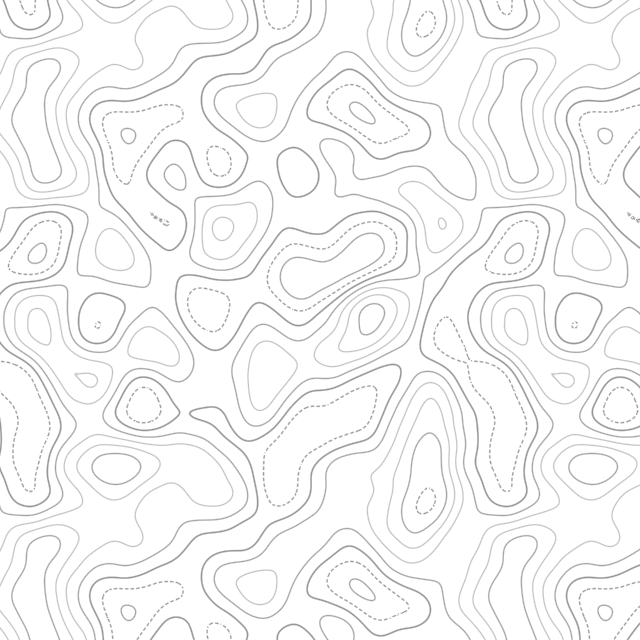
Give the GLSL for this pattern, as a Shadertoy shader.

```glsl
// Topographic contour lines on white: a seamless height field of lattice noise
// is sliced at even heights, and each height is stroked with its own pen
// (thick, medium, thin or dashed). Line widths come from height / slope.

const float TILE_SIZE      = 0.745;   // repeat length, in canvas units
const float TILE_CELLS     = 6.0;     // noise cells per repeat
const float NODE_HEIGHT    = 0.35;    // random height added at lattice nodes
const float WIGGLE         = 0.09;    // strength of the finer octave
const float LEVEL_STEP     = 0.165;   // height between two contours
const float MIN_SLOPE      = 1.0;     // keeps flat spots from filling in
const float EDGE_SOFTNESS  = 1.25;    // edge blur, in pixels
const float DASH_PERIOD    = 0.0088;
const float DASH_LENGTH    = 0.0056;
const float DASH_DIRECTIONS = 4.0;    // tangent directions per half turn
const float PI = 3.14159265;

const vec3 PAPER = vec3(1.0);

// Pens: x = grey of the ink, y = stroke width, z = 1 when dashed
const vec3 PEN_THICK  = vec3(0.59, 0.00250, 0.0);
const vec3 PEN_MEDIUM = vec3(0.64, 0.00205, 0.0);
const vec3 PEN_THIN   = vec3(0.75, 0.00185, 0.0);
const vec3 PEN_DASHED = vec3(0.60, 0.00210, 1.0);

// Two random values in 0..1 for a lattice node
vec2 hash2(vec2 node, float seed) {
    uvec3 v = uvec3(uint(node.x), uint(node.y), uint(seed)) * 1664525u + 1013904223u;
    v.x += v.y * v.z; v.y += v.z * v.x; v.z += v.x * v.y;
    v ^= v >> 16u;
    v.x += v.y * v.z; v.y += v.z * v.x;
    return vec2(v.xy & 65535u) / 65535.0;
}

// Sloped plane through one node, seen from the offset "local"
float nodePlane(vec2 node, vec2 local, float cells, float seed) {
    vec2 rnd = hash2(mod(node, cells), seed);
    float angle = 2.0 * PI * rnd.x;
    return dot(vec2(cos(angle), sin(angle)), local) + NODE_HEIGHT * (2.0 * rnd.y - 1.0);
}

// Periodic gradient noise with random node heights
float noise(vec2 p, float cells, float seed) {
    vec2 cell = floor(p), f = p - cell;
    vec2 w = f * f * f * (f * (f * 6.0 - 15.0) + 10.0);
    vec2 e = vec2(1.0, 0.0);
    float low  = mix(nodePlane(cell, f, cells, seed),
                     nodePlane(cell + e.xy, f - e.xy, cells, seed), w.x);
    float high = mix(nodePlane(cell + e.yx, f - e.yx, cells, seed),
                     nodePlane(cell + e.xx, f - e.xx, cells, seed), w.x);
    return mix(low, high, w.y);
}

float height(vec2 p) {
    vec2 q = p * TILE_CELLS / TILE_SIZE;
    return noise(q, TILE_CELLS, 7.0)
         + WIGGLE * noise(2.0 * q + 0.37, 2.0 * TILE_CELLS, 23.0);
}

vec2 slope(vec2 p) {
    vec2 e = vec2(0.0006, 0.0);
    return vec2(height(p + e.xy) - height(p - e.xy),
                height(p + e.yx) - height(p - e.yx)) / (2.0 * e.x);
}

// Pens repeat every six contour levels
vec3 penForLevel(float level) {
    float k = mod(level, 6.0);
    if (k < 0.5) return PEN_MEDIUM;
    if (k < 1.5) return PEN_THICK;
    if (k < 2.5) return PEN_DASHED;
    if (k < 3.5) return PEN_MEDIUM;
    return PEN_THIN;
}

// Smooth coverage from a signed distance (negative inside)
float coverage(float dist, float pixel) {
    return clamp(0.5 - dist / (pixel * EDGE_SOFTNESS), 0.0, 1.0);
}

// Dashes measured along the contour, its tangent snapped to a few directions
float dashes(vec2 p, vec2 grad, float pixel) {
    float stepAngle = PI / DASH_DIRECTIONS;
    float angle = atan(grad.x, -grad.y);
    angle = mod(round(angle / stepAngle), DASH_DIRECTIONS) * stepAngle;
    float along = dot(p, vec2(cos(angle), sin(angle)));
    float fromCentre = abs(fract(along / DASH_PERIOD) - 0.5) * DASH_PERIOD;
    return coverage(fromCentre - 0.5 * DASH_LENGTH, pixel);
}

void mainImage(out vec4 fragColor, in vec2 fragCoord) {
    float pixel = 1.0 / iResolution.y;
    vec2 p = fragCoord * pixel;

    // Nearest contour and the distance to it
    float h = height(p);
    vec2 grad = slope(p);
    float level = round(h / LEVEL_STEP);
    float dist = abs(h - level * LEVEL_STEP) / max(length(grad), MIN_SLOPE);

    // Stroke it with the pen of its level
    vec3 pen = penForLevel(level);
    float ink = coverage(dist - 0.5 * pen.y, pixel);
    if (pen.z > 0.5) ink *= dashes(p, grad, pixel);

    fragColor = vec4(mix(PAPER, vec3(pen.x), ink), 1.0);
}
```
